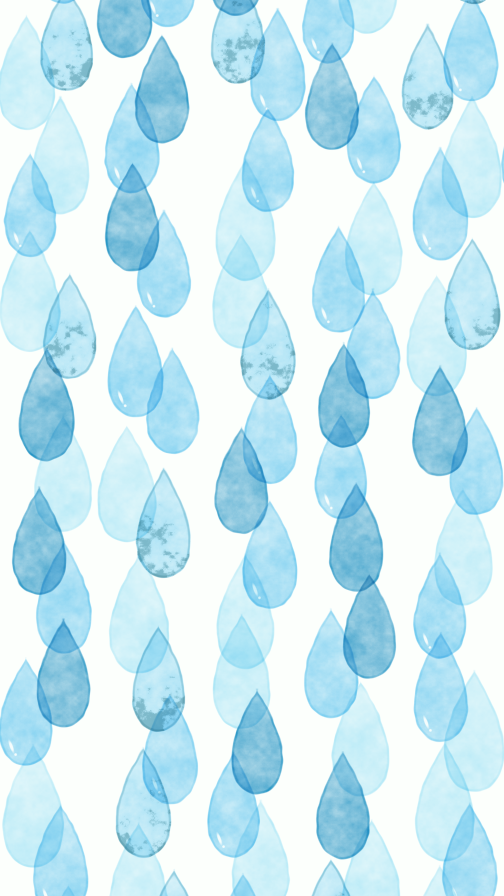
Write a WebGL 1 fragment shader that draws this pattern.

```glsl
precision highp float;
// Watercolour raindrops: overlapping pairs of translucent blue drops on white paper.

uniform vec2 u_resolution;

// Lengths are in canvas widths.
#define CELL vec2(0.2, 0.256)
#define JITTER vec2(0.026, 0.044)
#define HALF_HEIGHT 0.107
#define SLIMNESS 0.65
#define EDGE_WOBBLE 0.0026
#define RIM_WIDTH 0.0026
#define MOTTLING 0.75
#define PAPER vec3(0.99, 1.0, 0.99)
#define PALE vec3(0.82, 0.945, 0.985)
#define LIGHT vec3(0.69, 0.885, 0.97)
#define MID vec3(0.54, 0.775, 0.88)
#define TEAL vec3(0.42, 0.66, 0.73)

float hash(vec2 p) {
    return fract(sin(dot(p, vec2(127.1, 311.7))) * 43758.5453);
}

float noise(vec2 p) {
    vec2 i = floor(p), f = fract(p);
    f = f * f * (3.0 - 2.0 * f);
    return mix(mix(hash(i), hash(i + vec2(1.0, 0.0)), f.x),
               mix(hash(i + vec2(0.0, 1.0)), hash(i + 1.0), f.x), f.y);
}

float fbm(vec2 p) {
    float sum = 0.0, amp = 0.5;
    for (int i = 0; i < 4; i++) {
        sum += amp * noise(p);
        p = p * 2.1 + 17.3;
        amp *= 0.5;
    }
    return sum / 0.9375;
}

// Approximate distance to a teardrop with its tip at y = 1 and base at y = -1.
float teardrop(vec2 q) {
    float a = 0.5 * SLIMNESS * SLIMNESS, t = 1.0 - q.y;
    float f = q.x * q.x - a * t * abs(t) * (1.0 + q.y);
    vec2 grad = vec2(2.0 * q.x, a * abs(t) * (1.0 + 3.0 * q.y));
    return f / (length(grad) + 0.003);
}

// Soft white glint that follows the lower left contour.
float glint(vec2 q, float blur) {
    vec2 g = q - vec2(-0.27, -0.64);
    g.x += 0.35 * g.y;
    float streak = (length(g / vec2(0.03, 0.1)) - 1.0) * 0.03;
    float dot1 = length(q - vec2(-0.19, -0.79)) - 0.024;
    return 1.0 - smoothstep(-blur, blur, min(streak, dot1));
}

// Transmitted colour of one drop; kind in 0..1 selects its paint.
vec3 dropInk(vec2 p, vec2 centre, float kind, vec2 seed, float pixel) {
    float pale = step(0.36, kind) * step(kind, 0.62);
    float size = HALF_HEIGHT * (0.96 + 0.08 * hash(seed + 3.1) + 0.1 * pale);
    vec2 q = (p - centre) / size;
    if (abs(q.x) > 0.65 || abs(q.y) > 1.15) return vec3(1.0);

    vec2 paintPos = q + seed * 3.7;
    float d = teardrop(q) * size + EDGE_WOBBLE * (noise(paintPos * 7.0) - 0.5);
    float cover = 1.0 - smoothstep(-pixel, pixel, d);
    if (cover <= 0.0) return vec3(1.0);

    vec3 tint = kind < 0.36 ? LIGHT : (kind < 0.62 ? PALE : MID);
    float speckled = step(0.86, kind);
    tint = mix(tint, mix(PALE, LIGHT, 0.6), speckled);

    // Uneven wash: cloudy pigment, fine grain and a fainter tip.
    float cloud = fbm(paintPos * 2.6);
    float grain = fbm(paintPos * 9.0 + 5.0);
    float strength = 1.0 + MOTTLING * (cloud - 0.5) + 0.45 * (grain - 0.5);
    strength *= mix(1.06, 0.8, smoothstep(-0.2, 1.0, q.y));

    // Pigment gathered along the drying edge.
    float rim = 1.0 - smoothstep(0.0, RIM_WIDTH + pixel, abs(d + RIM_WIDTH));
    strength += rim * (0.2 + 0.4 * noise(paintPos * 4.0));
    vec3 ink = 1.0 - (1.0 - tint) * strength;

    // Granulated teal stains low in the speckled drops.
    float stain = smoothstep(0.52, 0.68, 0.5 * (cloud + grain) - 0.18 * (q.y + 0.3));
    ink = mix(ink, TEAL, speckled * (0.7 * stain + 0.35 * rim));

    float shiny = step(kind, 0.26);
    ink = mix(ink, vec3(1.0), 0.9 * shiny * glint(q, pixel / size));
    return mix(vec3(1.0), clamp(ink, 0.0, 1.0), cover);
}

void main() {
    vec2 p = gl_FragCoord.xy / u_resolution.x;
    float pixel = 0.8 / u_resolution.x;
    vec3 colour = PAPER;

    // Staggered columns of cells, each holding one overlapping pair.
    for (int i = -1; i <= 1; i++) {
        for (int j = -1; j <= 1; j++) {
            float column = floor(p.x / CELL.x) + float(i);
            float stagger = 0.5 * mod(column, 2.0);
            vec2 id = vec2(column, floor(p.y / CELL.y - stagger) + float(j));
            vec2 shift = vec2(hash(id + 11.3), hash(id + 27.9)) - 0.5;
            vec2 centre = (id + vec2(0.5, 0.5 + stagger)) * CELL + shift * JITTER;
            float spread = hash(id + 41.7);
            float side = hash(id + 53.2) < 0.5 ? -1.0 : 1.0;
            vec2 pairOffset = vec2(side * mix(0.03, 0.086, spread), mix(-0.14, -0.06, spread));
            float kind = hash(id + 67.4);
            for (int k = 0; k < 2; k++) {
                float n = float(k);
                float paint = fract(kind + n * (0.3 + 0.4 * hash(id + 79.6)));
                colour *= dropInk(p, centre + (n - 0.5) * pairOffset, paint, id + 0.37 * n, pixel);
            }
        }
    }
    gl_FragColor = vec4(colour, 1.0);
}
```
